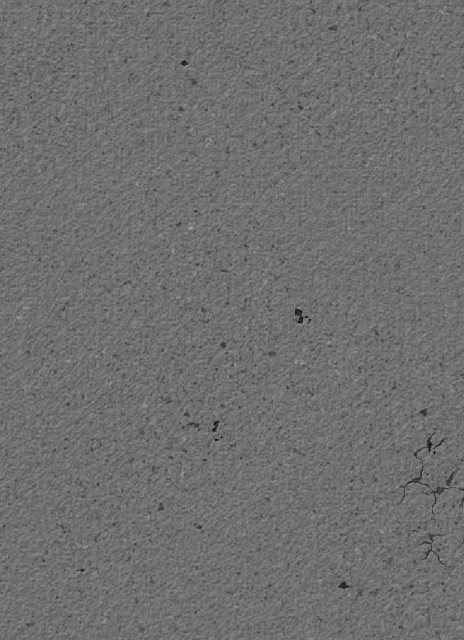
Reproduce this texture procedurally as a WebGL 2 fragment shader.

```glsl
#version 300 es
precision highp float;
// Grey weathered concrete: gritty relief, pits, pale grains, ragged cavities and a cracked patch.

uniform vec2 u_resolution;
out vec4 fragColor;

// Lengths are fractions of the canvas height
const vec3 BASE_COLOR = vec3(0.442, 0.442, 0.443);
const vec2 LIGHT_DIR = vec2(-0.6, 0.8);
const float GRIT_FREQ = 265.0;
const float GRIT_RELIEF = 0.1;
const float LUMP_FREQ = 125.0;
const float LUMP_RELIEF = 0.03;
const float DUST_FREQ = 430.0;
const float DUST_AMOUNT = 0.085;
const float TROWEL_AMOUNT = 0.014;
const float BLOTCH_AMOUNT = 0.014;
const float PIT_FREQ = 150.0;
const float PIT_CHANCE = 0.36;
const float PIT_DEPTH = 0.18;
const float HOLE_FREQ = 80.0;
const float HOLE_CHANCE = 0.045;
const float HOLE_DEPTH = 0.22;
const float GRAIN_FREQ = 105.0;
const float GRAIN_CHANCE = 0.15;
const float GRAIN_GAIN = 0.1;
const float CAVITY_FREQ = 5.0;
const float CAVITY_CHANCE = 0.4;
const float CAVITY_DEPTH = 0.32;
const float CRACK_FREQ = 21.0;
const float CRACK_HALF_WIDTH = 0.0012;
const float CRACK_DEPTH = 0.24;
const vec2 CRACK_CENTER = vec2(0.69, 0.22);
const vec2 CRACK_EXTENT = vec2(0.07, 0.12);

float hash(vec2 p) {
    return fract(sin(dot(p, vec2(127.1, 311.7))) * 43758.5453);
}

vec2 hash2(vec2 p) {
    return vec2(hash(p), hash(p + 57.3));
}

float noise(vec2 p) {
    vec2 i = floor(p), f = fract(p);
    f = f * f * (3.0 - 2.0 * f);
    return mix(mix(hash(i), hash(i + vec2(1, 0)), f.x),
               mix(hash(i + vec2(0, 1)), hash(i + vec2(1, 1)), f.x), f.y);
}

// Slope of a noise height field towards the light
float relief(vec2 p) {
    return noise(p - 0.4 * LIGHT_DIR) - noise(p + 0.4 * LIGHT_DIR);
}

// Irregular specks, denser where the surface is worn
float specks(vec2 p, float freq, float chance, float seed, float pixel) {
    vec2 q = p * freq;
    q += 0.6 * (vec2(noise(q * 1.9 + seed), noise(q * 1.9 + seed + 31.0)) - 0.5);
    vec2 cell = floor(q);
    float soft = 0.06 + 0.6 * pixel * freq, cover = 0.0;
    for (int y = -1; y <= 1; y++)
    for (int x = -1; x <= 1; x++) {
        vec2 id = cell + vec2(x, y);
        float wear = smoothstep(0.2, 0.8, noise(id / freq * 7.0 + 4.0));
        float present = step(hash(id + seed), chance * (0.6 + 0.8 * wear));
        vec2 trait = hash2(id + seed + 11.0);
        float radius = mix(0.12, 0.4, trait.x * trait.x);
        float d = length(q - id - hash2(id + seed + 23.0)) - radius;
        float strength = mix(0.2, 1.0, trait.y * trait.y);
        cover = max(cover, present * strength * (1.0 - smoothstep(-soft, soft, d)));
    }
    return cover;
}

// Sparse clusters of ragged holes
float cavities(vec2 p) {
    vec2 q = p * CAVITY_FREQ, id = floor(q);
    vec2 center = 0.25 + 0.5 * hash2(id + 71.0);
    float radius = mix(0.05, 0.14, hash(id + 83.0));
    float falloff = 1.0 - smoothstep(0.0, radius, length(q - id - center));
    float ragged = 0.5 * noise(p * 130.0) + 0.5 * noise(p * 240.0);
    return step(hash(id + 91.0), CAVITY_CHANCE)
         * smoothstep(0.84, 0.98, ragged + 0.45 * falloff) * step(0.01, falloff);
}

// Broken cell borders inside the damaged patch
float cracks(vec2 p, float pixel) {
    vec2 warp = vec2(noise(p * 45.0), noise(p * 45.0 + 19.0)) - 0.5;
    warp += 0.4 * (vec2(noise(p * 130.0), noise(p * 130.0 + 7.0)) - 0.5);
    vec2 q = (p + 0.02 * warp) * CRACK_FREQ, cell = floor(q);
    float nearest = 9.0, second = 9.0;
    for (int y = -1; y <= 1; y++)
    for (int x = -1; x <= 1; x++) {
        vec2 id = cell + vec2(x, y);
        float d = length(q - id - hash2(id + 37.0));
        second = min(second, max(nearest, d));
        nearest = min(nearest, d);
    }
    float border = 0.5 * (second - nearest) / CRACK_FREQ;
    float width = CRACK_HALF_WIDTH * (0.2 + 1.6 * noise(p * 80.0));
    float line = 1.0 - smoothstep(width - 0.5 * pixel, width + 0.5 * pixel, border);
    float zone = 1.0 - smoothstep(0.7, 1.1, length((p - CRACK_CENTER) / CRACK_EXTENT));
    return line * zone * smoothstep(0.25, 0.5, noise(p * 28.0 + 8.0));
}

void main() {
    float pixel = 1.0 / u_resolution.y;
    vec2 p = gl_FragCoord.xy * pixel;

    // Gritty surface and faint diagonal trowel marks
    float tone = GRIT_RELIEF * relief(p * GRIT_FREQ) + LUMP_RELIEF * relief(p * LUMP_FREQ);
    tone += DUST_AMOUNT * (noise(p * DUST_FREQ) - 0.5);
    vec2 along = vec2(0.84 * p.x + 0.54 * p.y, 0.84 * p.y - 0.54 * p.x);
    tone += TROWEL_AMOUNT * (noise(along * vec2(55.0, 230.0)) - 0.5);
    tone += BLOTCH_AMOUNT * (0.5 * noise(p * 5.0) + 0.5 * noise(p * 24.0) - 0.5);

    // Pale grains, fine pits and a few larger holes
    tone += GRAIN_GAIN * specks(p, GRAIN_FREQ, GRAIN_CHANCE, 5.0, pixel);
    tone -= max(PIT_DEPTH * specks(p, PIT_FREQ, PIT_CHANCE, 47.0, pixel),
                HOLE_DEPTH * specks(p, HOLE_FREQ, HOLE_CHANCE, 63.0, pixel));

    // Cavities and cracks with a lit lower edge
    vec2 rim = 0.003 * LIGHT_DIR;
    float hollow = max(CAVITY_DEPTH * cavities(p), CRACK_DEPTH * cracks(p, pixel));
    float lit = max(cavities(p + rim), cracks(p + rim, pixel));
    tone += 0.06 * lit - hollow;

    fragColor = vec4(clamp(BASE_COLOR + tone, 0.05, 0.8), 1.0);
}
```
